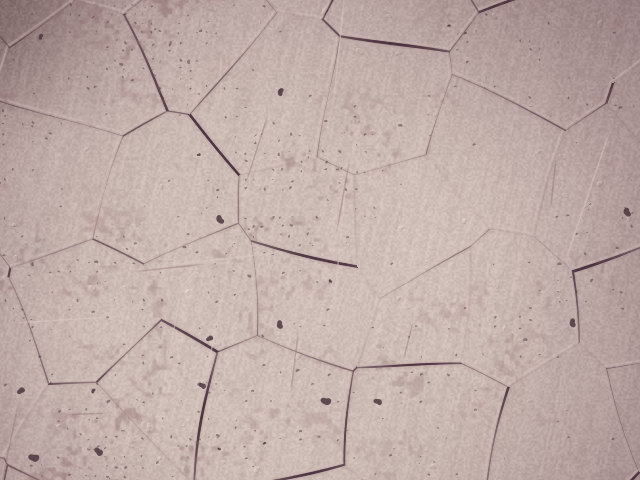
This texture is drawn by a Shadertoy shader. Its source:

```glsl
// Etched metal under a microscope: grain boundaries, polishing scratches and dark pits.

const vec3 PALE_METAL = vec3(0.812, 0.742, 0.718);
const vec3 DIM_METAL = vec3(0.575, 0.480, 0.490);
const vec3 ETCH_DARK = vec3(0.26, 0.16, 0.22);
const vec3 STAIN_PINK = vec3(0.56, 0.43, 0.44);
const vec3 PIT_COLOR = vec3(0.30, 0.21, 0.25);
const vec3 GLINT = vec3(0.86, 0.79, 0.765);
const float GRAINS_PER_HEIGHT = 4.1;

float hash1(vec2 p) {
    vec3 q = fract(vec3(p.xyx) * 0.1031);
    q += dot(q, q.yzx + 33.33);
    return fract((q.x + q.y) * q.z);
}

vec2 hash2(vec2 p) {
    return vec2(hash1(p + 17.3), hash1(p + 71.9));
}

float valueNoise(vec2 p) {
    vec2 i = floor(p), f = fract(p);
    f = f * f * (3.0 - 2.0 * f);
    return mix(mix(hash1(i), hash1(i + vec2(1, 0)), f.x),
               mix(hash1(i + vec2(0, 1)), hash1(i + vec2(1, 1)), f.x), f.y);
}

// Broad uneven patches, from 0 to 1
float patches(vec2 p) {
    float s = sin(p.x * 5.1 + 2.0 * sin(p.y * 3.7)) + sin(p.y * 8.3 - p.x * 4.0 + 1.0);
    return 0.5 + 0.25 * s;
}

vec2 grainSeed(vec2 id) {
    return id + 0.08 + 0.84 * hash2(id);
}

// Cellular borders: x = dark line, y = pink halo, z = bright relief
vec3 grainBoundaries(vec2 p, float pixel) {
    vec2 q = (p + 0.010 * sin(p.yx * vec2(11.0, 9.0) + vec2(0.5, 2.0))) * GRAINS_PER_HEIGHT;
    vec2 base = floor(q), ownId = base;
    float nearest = 100.0;
    for (int k = 0; k < 9; k++) {
        vec2 id = base + vec2(k % 3 - 1, k / 3 - 1);
        vec2 r = grainSeed(id) - q;
        if (dot(r, r) < nearest) { nearest = dot(r, r); ownId = id; }
    }
    vec2 own = grainSeed(ownId) - q;
    vec3 marks = vec3(0);
    for (int k = 0; k < 25; k++) {
        if (k == 12) continue;
        vec2 id = ownId + vec2(k % 5 - 2, k / 5 - 2);
        vec2 other = grainSeed(id) - q;
        vec2 normal = normalize(other - own);
        float d = dot(0.5 * (own + other), normal) / GRAINS_PER_HEIGHT;
        // Each border has its own depth, shared by both sides
        vec2 key = ownId + id;
        float depth = hash1(key + 5.7);
        float taper = 0.74 + 0.26 * sin(dot(p, vec2(17.0, 13.0)) + 6.3 * hash1(key + 2.1));
        float dark = mix(0.06, 0.60, smoothstep(0.12, 0.45, depth))
                   + 0.40 * smoothstep(0.50, 0.75, depth);
        float width = mix(0.0011, 0.0027, smoothstep(0.4, 0.95, depth)) * taper;
        float side = dot(normal, vec2(0.6, -0.8));
        float line = 1.0 - smoothstep(width - 0.5 * pixel, width + 0.7 * pixel, d);
        float halo = exp(-d * d / 0.00003) * (0.12 + 0.55 * depth) * taper;
        float glint = exp(-pow((d - 0.0055) / 0.0025, 2.0)) * smoothstep(0.0, 0.7, side);
        marks = max(marks, vec3(line * dark * taper, halo, glint * 0.6));
    }
    return marks;
}

// Scattered ragged spots; radius is in canvas heights
float spots(vec2 p, float density, float radius, float share, float seed, float pixel) {
    vec2 id = floor(p * density);
    vec2 v = p - (id + 0.3 + 0.4 * hash2(id + seed)) / density;
    float pick = hash1(id + seed * 1.7);
    float size = radius * mix(0.35, 1.25, hash1(id + seed + 9.0));
    float angle = atan(v.y, v.x);
    float ragged = 1.0 + 0.25 * sin(2.0 * angle + pick * 40.0) + 0.10 * sin(3.0 * angle + pick * 90.0);
    float d = length(v) - size * ragged;
    return step(pick, share) * (1.0 - smoothstep(-0.7 * pixel, 0.7 * pixel, d));
}

// A few long straight scratches, mostly steep
float scratches(vec2 p, float aspect, float seed, float pixel) {
    float ink = 0.0;
    for (int i = 0; i < 8; i++) {
        vec2 key = vec2(float(i), seed);
        float angle = 1.35 + 0.35 * (hash1(key) - 0.5) - (i % 4 == 0 ? 1.3 : 0.0);
        vec2 dir = vec2(cos(angle), sin(angle));
        vec2 v = p - hash2(key + 3.0) * vec2(aspect, 1.0);
        float reach = mix(0.04, 0.17, hash1(key + 8.0));
        float across = abs(dot(v, vec2(-dir.y, dir.x)));
        float ends = 1.0 - smoothstep(0.6 * reach, reach, abs(dot(v, dir)));
        ink = max(ink, ends * (1.0 - smoothstep(0.0004, 0.0004 + 1.2 * pixel, across)));
    }
    return ink;
}

void mainImage(out vec4 fragColor, in vec2 fragCoord) {
    float pixel = 1.0 / iResolution.y, aspect = iResolution.x * pixel;
    vec2 p = fragCoord * pixel;

    // Lamp light, weakest at the upper left
    float falloff = length(p - vec2(0.46 * aspect, 0.38));
    vec3 color = mix(PALE_METAL, DIM_METAL, smoothstep(0.28, 1.12, falloff));
    color -= 0.12 * smoothstep(0.35, 0.0, length(p - vec2(0.0, 1.0)));

    // Polished surface: fine grit and steep hairlines
    vec2 lay = vec2(p.x * 0.97 - p.y * 0.22, p.x * 0.22 + p.y * 0.97);
    float grit = valueNoise(p * 250.0) - 0.5;
    float hairlines = valueNoise(lay * vec2(190.0, 6.0)) - 0.5;
    color += 0.070 * grit + 0.034 * hairlines + 0.020 * (patches(p) - 0.5);

    // Etched borders
    vec3 border = grainBoundaries(p, pixel);
    color = mix(color, GLINT, border.z * 0.65);
    color = mix(color, STAIN_PINK, border.y * 0.5);
    color = mix(color, ETCH_DARK, border.x * 0.9);

    // Scratches
    color = mix(color, GLINT, 0.5 * scratches(p, aspect, 4.0, pixel));
    color = mix(color, STAIN_PINK, 0.4 * scratches(p, aspect, 21.0, pixel));

    // Stains, dust, pits and small bright bubbles
    float dirty = patches(p * 1.7 + 2.0) * mix(1.1, 0.5, p.x / aspect);
    float stain = smoothstep(0.66, 0.92, valueNoise(p * 15.0) * 0.55 + valueNoise(p * 90.0) * 0.5);
    color = mix(color, STAIN_PINK, 0.6 * stain * dirty);
    color = mix(color, PIT_COLOR, 0.5 * spots(p, 52.0, 0.0022, 0.6 * dirty * dirty, 3.0, pixel));
    color = mix(color, PIT_COLOR, 0.5 * spots(p + 0.37, 31.0, 0.0030, 0.3 * dirty * dirty, 12.0, pixel));
    color = mix(color, PIT_COLOR, 0.85 * spots(p, 8.0, 0.0075, 0.26, 31.0, pixel));
    color = mix(color, PIT_COLOR, 0.8 * spots(p + 0.21, 3.0, 0.0135, 0.18, 47.0, pixel) * (0.7 + 0.5 * grit));
    float bubble = spots(p, 14.0, 0.0050, 0.16, 58.0, pixel);
    float bubbleShade = spots(p + vec2(-0.0018, 0.0018), 14.0, 0.0050, 0.16, 58.0, pixel);
    color += 0.08 * (bubble - bubbleShade);

    fragColor = vec4(clamp(color, 0.0, 1.0), 1.0);
}
```
